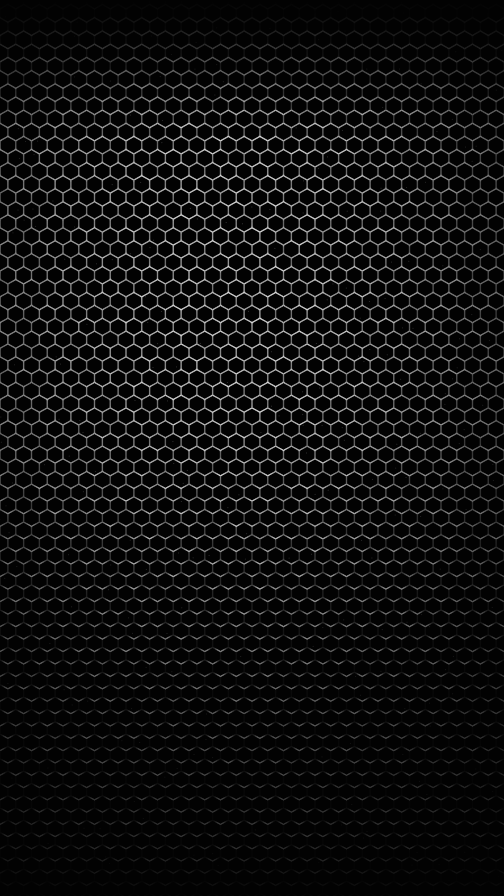
Reproduce this pattern procedurally as a Shadertoy shader.

```glsl
// Dark honeycomb metal mesh, lit from above the middle and fading to black at the rims.
#define COLUMNS 32.0        // holes across the width
#define ROW_DENSITY 37.9    // rows per canvas width at the top
#define ROW_SQUEEZE 1.0     // rows crowd together toward the bottom
#define HALF_WIRE 0.047     // half wire width, in hole pitches
#define PEAK 0.66           // brightest wire
#define NODE_GLOW 0.14      // extra light on the joints
#define WEAR 0.16           // uneven brightness of the wire
#define DUST 0.13           // share of holes holding a speck
#define BASE vec3(0.008)

const vec2 LATTICE = vec2(1.0, 1.7320508);

float hash(vec2 p) {
    return fract(sin(dot(p, vec2(127.1, 311.7))) * 43758.5);
}

// Position relative to the nearest hole centre
vec2 hexLocal(vec2 q) {
    vec2 a = mod(q, LATTICE) - 0.5 * LATTICE;
    vec2 b = mod(q - 0.5 * LATTICE, LATTICE) - 0.5 * LATTICE;
    return dot(a, a) < dot(b, b) ? a : b;
}

float stroke(float d, float halfWidth, float soft) {
    return 1.0 - smoothstep(halfWidth - soft, halfWidth + soft, d);
}

// Layered sines stand in for uneven paint and polish
float unevenness(vec2 q) {
    return 0.5 * sin(q.x * 2.3 + 1.7 * sin(q.y * 1.1))
         + 0.5 * sin(q.y * 3.1 + 2.0 * sin(q.x * 0.7));
}

// Broad pool of light over the sheet, uv in 0..1
float lighting(vec2 uv) {
    float top = smoothstep(-0.01, 0.17, 1.0 - uv.y);
    float bottom = mix(0.22, 1.0, smoothstep(0.0, 0.52, uv.y));
    bottom *= smoothstep(-0.02, 0.07, uv.y);
    float side = (uv.x - 0.46) * 2.0;
    return top * bottom * (1.0 - 0.42 * side * side);
}

void mainImage(out vec4 fragColor, in vec2 fragCoord) {
    vec2 uv = fragCoord / iResolution.xy;
    float depth = (iResolution.y - fragCoord.y) / iResolution.x;

    // Honeycomb coordinates, y upward
    float row = depth * (ROW_DENSITY + ROW_SQUEEZE * depth);
    vec2 q = vec2(uv.x * COLUMNS, -row * 0.5 * LATTICE.y);
    vec2 p = hexLocal(q);
    vec2 id = floor((q - p) * vec2(2.0, 2.0 / LATTICE.y) + 0.5);
    float soft = 0.55 * COLUMNS / iResolution.x;

    // Distances to upright and slanted sides
    float upright = 0.5 - abs(p.x);
    float slanted = 0.5 - dot(abs(p), vec2(0.5, 0.8660254));

    // Low on the sheet only the lower lips of the holes catch light
    float low = 1.0 - smoothstep(0.22, 0.6, uv.y);
    float fromLip = p.y < 0.0 ? abs(p.x) : 0.5 - abs(p.x);
    float lip = mix(1.0, 1.0 - 0.8 * smoothstep(0.12, 0.46, fromLip), low);
    float post = mix(0.85, 0.1, low) * (1.0 - 0.25 * uv.x);
    post *= mix(0.3, 1.0, smoothstep(0.02, 0.22, 1.0 - uv.y));

    float wire = max(stroke(slanted, HALF_WIRE, soft) * lip,
                     stroke(upright, HALF_WIRE, soft) * post);
    float joint = stroke(max(upright, slanted), 0.1, soft) * (1.0 - low);
    wire = wire * (1.0 + WEAR * unevenness(q)) + NODE_GLOW * joint;

    // Sparse specks inside the holes
    vec2 spot = (vec2(hash(id + 3.1), hash(id + 8.7)) - 0.5) * 0.6;
    float speck = stroke(length(p - spot), 0.035, soft) * step(hash(id), DUST);

    float light = lighting(uv);
    float value = light * (PEAK * wire + 0.16 * speck);
    fragColor = vec4(BASE + vec3(value), 1.0);
}
```
